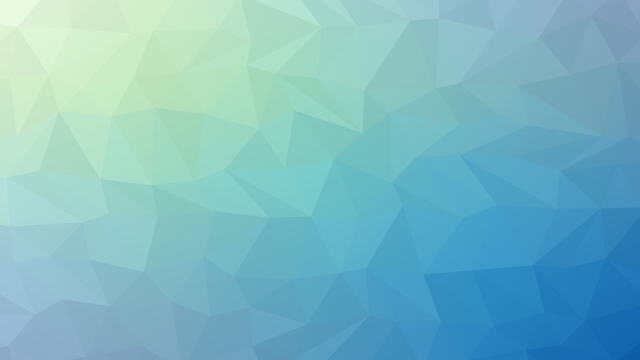
This background is drawn by a Shadertoy shader. Its source:

```glsl
// A low-poly backdrop: a soft gradient from pale green (top left) to deep blue
// (bottom right), cut into facets by a jittered, staggered triangle mesh.
// Each facet takes the gradient near its center plus a small random shade.

#define ROWS 7.6        // mesh rows over the canvas height
#define JITTER 0.33     // vertex displacement, in cells
#define FLATNESS 0.65   // 0 = smooth gradient, 1 = one colour per facet
#define SHADE 0.022     // brightness spread between facets
#define SEED 17.0       // picks the mesh variation

// Sine-free hash: two values in 0..1
vec2 hash22(vec2 p) {
    vec3 q = fract(vec3(p.xyx) * vec3(0.1031, 0.1030, 0.0973));
    q += dot(q, q.yzx + 33.33);
    return fract((q.xx + q.yz) * q.zy);
}

// Five evenly spaced colour stops, blended linearly
vec3 ramp(float x, vec3 a, vec3 b, vec3 c, vec3 d, vec3 e) {
    vec3 stops[5] = vec3[5](a, b, c, d, e);
    vec3 blend = vec3(0.0);
    for (int i = 0; i < 5; i++)
        blend += stops[i] * max(0.0, 1.0 - abs(4.0 * x - float(i)));
    return blend;
}

// Horizontal ramps stacked from the bottom to the top
vec3 gradient(vec2 uv) {
    uv = clamp(uv, 0.0, 1.0);
    vec3 bottomRow = ramp(uv.x, vec3(145, 174, 205), vec3(121, 160, 186),
        vec3(86, 152, 187), vec3(40, 130, 190), vec3(10, 90, 165));
    vec3 lowRow = ramp(uv.x, vec3(156, 196, 215), vec3(130, 187, 196),
        vec3(90, 172, 197), vec3(54, 150, 200), vec3(32, 118, 182));
    vec3 middleRow = ramp(uv.x, vec3(178, 223, 211), vec3(149, 212, 195),
        vec3(115, 199, 198), vec3(84, 171, 200), vec3(75, 145, 186));
    vec3 highRow = ramp(uv.x, vec3(213, 239, 203), vec3(189, 229, 187),
        vec3(151, 213, 191), vec3(126, 183, 189), vec3(111, 155, 178));
    vec3 topRow = ramp(uv.x, vec3(233, 246, 225), vec3(207, 236, 199),
        vec3(168, 218, 208), vec3(144, 187, 207), vec3(135, 160, 190));
    return ramp(uv.y, bottomRow, lowRow, middleRow, highRow, topRow) / 255.0;
}

// Mesh vertex: odd rows shift by half a cell
vec2 meshVertex(vec2 id) {
    vec2 stagger = vec2(0.5 * mod(id.y, 2.0), 0.0);
    return id + stagger + JITTER * (2.0 * hash22(id + SEED) - 1.0);
}

float cross2(vec2 a, vec2 b) { return a.x * b.y - a.y * b.x; }

float signedArea(vec2 a, vec2 b, vec2 c) { return cross2(b - a, c - a); }

// Distance to the line a-b, positive on its left
float lineDistance(vec2 p, vec2 a, vec2 b) {
    return cross2(normalize(b - a), p - a);
}

// Adds one facet: rgb is weighted colour, a is the edge-smoothed coverage
void addFacet(inout vec4 total, vec2 p, vec2 a, vec2 b, vec2 c,
              float pixelSize, float aspect) {
    float inside = min(lineDistance(p, a, b),
                   min(lineDistance(p, b, c), lineDistance(p, c, a)));
    float cover = clamp(0.5 + inside / pixelSize, 0.0, 1.0);
    if (cover <= 0.0) return;
    vec2 center = (a + b + c) / 3.0;
    vec2 uv = mix(p, center, FLATNESS) / (ROWS * vec2(aspect, 1.0));
    float shade = SHADE * (2.0 * hash22(floor(center * 64.0)).x - 1.0);
    total += cover * vec4(gradient(uv) + shade, 1.0);
}

void mainImage(out vec4 fragColor, in vec2 fragCoord) {
    float aspect = iResolution.x / iResolution.y;
    float pixelSize = ROWS / iResolution.y;
    vec2 p = fragCoord * pixelSize;
    vec2 home = floor(p - vec2(0.25, 0.0));
    vec4 total = vec4(0.0);

    // Visit the nearby quads and split each along its sounder diagonal
    for (int j = -1; j <= 1; j++)
    for (int i = -1; i <= 1; i++) {
        vec2 id = home + vec2(i, j);
        vec2 a = meshVertex(id);
        vec2 b = meshVertex(id + vec2(1.0, 0.0));
        vec2 c = meshVertex(id + vec2(1.0, 1.0));
        vec2 d = meshVertex(id + vec2(0.0, 1.0));
        float splitAC = min(signedArea(a, b, c), signedArea(a, c, d));
        float splitBD = min(signedArea(a, b, d), signedArea(b, c, d));
        if (splitAC > splitBD) {
            addFacet(total, p, a, b, c, pixelSize, aspect);
            addFacet(total, p, a, c, d, pixelSize, aspect);
        } else {
            addFacet(total, p, a, b, d, pixelSize, aspect);
            addFacet(total, p, b, c, d, pixelSize, aspect);
        }
    }

    vec3 color = total.a > 0.0 ? total.rgb / total.a
                               : gradient(fragCoord / iResolution.xy);
    fragColor = vec4(color, 1.0);
}
```
